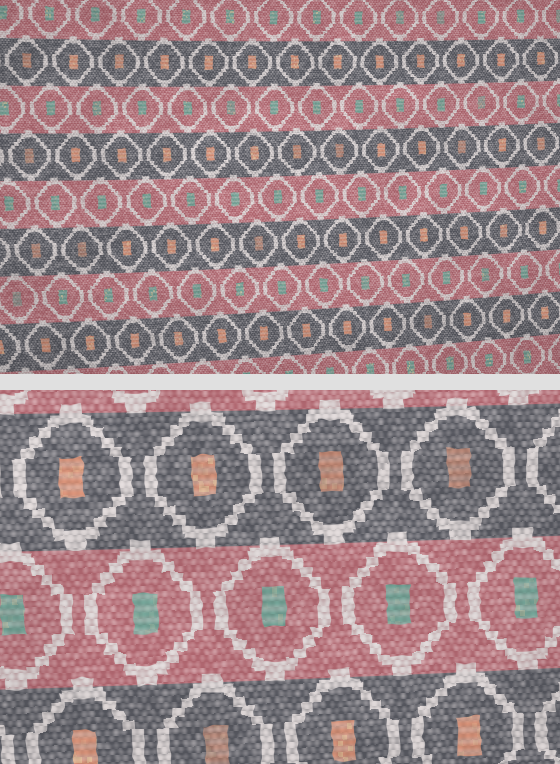
Top, the full canvas; bottom, a detail of the centre.
Write a WebGL 1 fragment shader that draws this pattern.

```glsl
precision highp float;
// Woven cloth: alternating pink and charcoal bands of pale stepped medallions,
// offset by half a repeat from band to band, each with a small brocaded block.
// A curved cloth coordinate gives the slant; hashed stitches give the weave.
uniform vec2 u_resolution;

const vec3 PINK = vec3(0.675, 0.395, 0.43);
const vec3 CHARCOAL = vec3(0.335, 0.34, 0.37);
const vec3 PALE = vec3(0.80, 0.775, 0.775);
const vec3 TEAL = vec3(0.40, 0.60, 0.55);
const vec3 ORANGE = vec3(0.80, 0.53, 0.43);
const vec3 GOLD = vec3(0.88, 0.78, 0.60);

float hash(vec2 p) {
  vec3 q = fract(vec3(p.xyx) * 0.1031);
  q += dot(q, q.yzx + 33.33);
  return fract((q.x + q.y) * q.z);
}

float noise(vec2 p) {
  vec2 i = floor(p);
  vec2 f = fract(p);
  f = f * f * (3.0 - 2.0 * f);
  return mix(mix(hash(i), hash(i + vec2(1.0, 0.0)), f.x),
             mix(hash(i + vec2(0.0, 1.0)), hash(i + 1.0), f.x), f.y);
}

// Antialiased coverage of the region where d is negative
float cover(float d, float blur) {
  return 1.0 - smoothstep(-blur, blur, d);
}

float box(vec2 p, vec2 halfSize, float blur) {
  vec2 d = abs(p) - halfSize;
  return cover(max(d.x, d.y), blur);
}

// Cloth position: x counts medallions across, y counts bands downward
vec2 clothCoord(vec2 uv) {
  float x = uv.x;
  float top = 0.0331 + 0.0447 * x - 0.035 * x * x;
  float row = (1.0 - uv.y - top) / (0.1278 - 0.015 * x);
  float col = -0.046 + 11.725 * x + 1.321 * x * x;
  col -= 0.009 * row * row * (1.0 - 0.75 * x);
  return vec2(col, row);
}

// Step count with softened risers
float stairs(float t, float softness) {
  return floor(t) + smoothstep(1.0 - softness, 1.0, fract(t));
}

// Pale stepped outline, its caps, and the tabs of the adjoining bands
float medallion(vec2 p, float blur) {
  vec2 a = abs(p);
  float level = stairs(a.y / 0.074, min(blur / 0.074, 0.5));
  float edge = 0.405 - 0.068 * max(level - 1.0, 0.0);
  float ring = cover(abs(a.x - edge) - 0.047, blur) * cover(a.y - 0.43, blur);
  float cap = box(vec2(a.x, a.y - 0.425), vec2(0.16, 0.034), blur);
  float tab = box(vec2(a.x, a.y - 0.49), vec2(0.08, 0.055), blur);
  float nextTab = box(vec2(a.x - 0.5, a.y - 0.515), vec2(0.08, 0.05), blur);
  return max(max(ring, cap), max(tab, nextTab));
}

// Stitch lightness, about -1 to 1: short staggered dashes on each thread
float weave(vec2 cloth) {
  vec2 s = cloth * vec2(15.0, 21.0);
  s.y += 0.35 * noise(cloth * vec2(6.0, 3.0));
  float thread = floor(s.y);
  float stagger = 0.5 * mod(thread, 2.0);
  float dash = cos(6.2832 * (s.x + stagger));
  float gap = cos(6.2832 * s.y);
  float fibre = noise(vec2(s.x * 1.3 + 3.7 * thread, s.y * 1.2));
  return 0.38 * dash - 0.22 * gap + 1.3 * (fibre - 0.5);
}

// Brocade colour with pale cross bars and stray metallic stitches
vec3 brocade(vec2 p, vec3 tint, vec2 id) {
  float bars = 0.5 + 0.5 * cos(p.y * 74.0 + 3.0 * hash(id + 7.0));
  vec3 color = mix(tint, PALE, 0.34 * bars);
  float glint = hash(floor(p * vec2(26.0, 24.0)) + id * 17.0 + 50.0);
  float amount = 0.1 + 0.5 * hash(id + 31.0);
  return mix(color, GOLD, amount * smoothstep(0.75, 0.97, glint));
}

void main() {
  vec2 uv = gl_FragCoord.xy / u_resolution;
  float blur = 6.0 / u_resolution.y;
  vec2 cloth = clothCoord(uv);
  float stitch = weave(cloth);

  // Medallion cell, with ragged threads at its edges
  float row = floor(cloth.y + 0.5);
  float odd = mod(row, 2.0);
  float col = floor(cloth.x - 0.5 * odd + 0.5);
  vec2 id = vec2(col, row);
  vec2 p = vec2(cloth.x - 0.5 * odd - col, cloth.y - row);
  vec2 ragged = p + 0.026 * (vec2(noise(cloth * vec2(9.0, 21.0)),
                                noise(cloth * 14.0 + 40.0)) - 0.5);

  // Bands: pale weft shows between the dyed threads
  float bandWave = abs(mod(cloth.y - 0.03, 2.0) - 1.0);
  float pinkBand = smoothstep(0.5 - blur, 0.5 + blur, bandWave);
  vec3 color = mix(CHARCOAL, PINK, pinkBand);
  color = mix(color, PALE, clamp(0.17 + 0.27 * stitch, 0.0, 0.6));

  // Outline, with dyed threads showing through here and there
  float outline = medallion(ragged, blur);
  color = mix(color, PALE, outline * clamp(0.91 + 0.2 * stitch, 0.0, 1.0));

  // Centre block, a little worn and shifted in each repeat
  vec2 shift = 0.025 * (vec2(hash(id + 11.0), hash(id + 23.0)) - 0.5);
  float block = box(ragged - shift, vec2(0.092, 0.148), blur);
  float wear = 0.93 - 0.35 * smoothstep(0.75, 1.0, hash(id + 3.0));
  color = mix(color, brocade(p, mix(TEAL, ORANGE, odd), id), block * wear);

  // Thread relief, uneven dye and soft light falloff
  color *= 1.0 + 0.06 * stitch;
  color *= 0.97 + 0.07 * noise(cloth * vec2(1.7, 2.3) + 9.0);
  vec2 fromCentre = uv - vec2(0.52, 0.55);
  color *= 1.04 - 0.28 * dot(fromCentre, fromCentre);
  gl_FragColor = vec4(color, 1.0);
}
```
